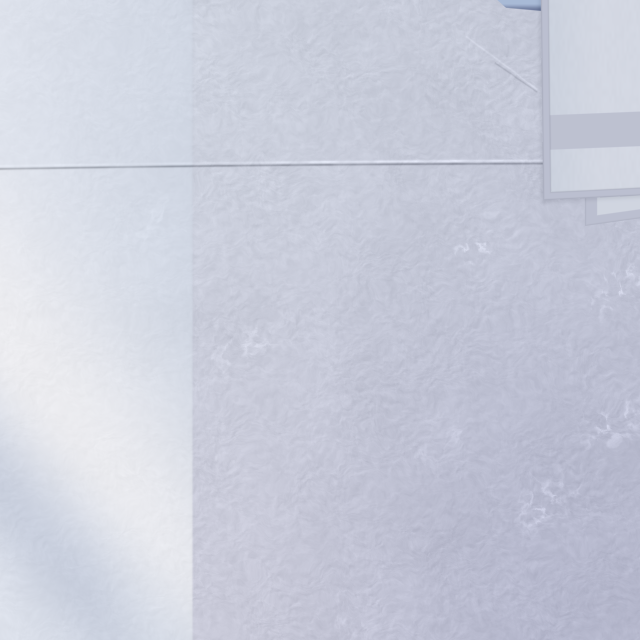
This texture is drawn by a three.js fragment shader. Its source:

```glsl
// Pale stone wall tiles in cool light: a bright panel on the left crossed by a
// soft diagonal beam, a thin grout seam, and a hanging cloth at the upper right.
// Built from colour gradients, distance functions and embossed value noise.
#define EDGE 0.0013
#define PANEL_X 0.301
#define SEAM_Y 0.736
#define BEAM_Y 0.46
#define BEAM_SLOPE 1.15
#define GRAIN 0.05
#define RELIEF 0.04
#define MOTTLE 0.045
#define VEIN 0.08

varying vec2 vUv;

float hash(vec2 p) {
  vec3 q = fract(vec3(p.xyx) * 0.1031);
  q += dot(q, q.yzx + 33.33);
  return fract((q.x + q.y) * q.z);
}

float noise(vec2 p) {
  vec2 i = floor(p), f = fract(p);
  f = f * f * (3.0 - 2.0 * f);
  return mix(mix(hash(i), hash(i + vec2(1.0, 0.0)), f.x),
             mix(hash(i + vec2(0.0, 1.0)), hash(i + vec2(1.0, 1.0)), f.x), f.y);
}

float fbm(vec2 p) {
  float sum = 0.0, amp = 0.5;
  for (int i = 0; i < 5; i++) {
    sum += amp * noise(p);
    p = mat2(1.6, 1.2, -1.2, 1.6) * p + 7.3;
    amp *= 0.5;
  }
  return sum;
}

float above(float d) { return smoothstep(-EDGE, EDGE, d); }
float bell(float d, float w) { return exp(-d * d / (w * w)); }

float segment(vec2 p, vec2 a, vec2 b) {
  vec2 v = b - a;
  return length(p - a - v * clamp(dot(p - a, v) / dot(v, v), 0.0, 1.0));
}

// Slanted soft patch in which pale flakes show.
float flakeArea(vec2 p, vec2 c, float r) {
  vec2 q = mat2(0.8, -0.6, 0.6, 0.8) * (p - c);
  return bell(length(q * vec2(0.8, 1.5)), r);
}

vec3 shadedPanel(vec2 p) {
  float t = (p.x - PANEL_X) / (1.0 - PANEL_X);
  vec3 low = mix(vec3(0.782, 0.786, 0.844), vec3(0.705, 0.715, 0.797), smoothstep(0.0, 0.85, t));
  vec3 high = mix(vec3(0.798, 0.818, 0.867), vec3(0.758, 0.773, 0.834), t);
  return mix(low, high, smoothstep(0.0, 0.95, p.y));
}

vec3 litPanel(vec2 p, float seam) {
  float t = p.x / PANEL_X;
  vec3 base = mix(vec3(0.868, 0.886, 0.924), vec3(0.81, 0.836, 0.886), t);
  float d = p.y - BEAM_Y + BEAM_SLOPE * p.x;
  float glow = d > 0.0 ? bell(d, 0.25) : bell(d, 0.13);
  glow *= (1.0 - 0.75 * above(seam)) * (1.0 - 0.25 * t * t);
  base = mix(base, vec3(0.925, 0.926, 0.94), glow);
  float shade = bell(d + 0.23, 0.10) * (1.0 - smoothstep(0.12, 0.27, p.x));
  return mix(base, vec3(0.765, 0.792, 0.853), 0.8 * shade);
}

vec3 stone(vec2 p, float seam) {
  float right = smoothstep(-0.0025, 0.0025, p.x - PANEL_X);
  vec3 col = mix(litPanel(p, seam), shadedPanel(p), right);
  float strength = mix(0.45, 1.0, right);
  float warp = fbm(p * 14.0);
  col += strength * MOTTLE * (fbm(p * 9.0 + warp) - 0.48);
  // Fine even grain, lightly embossed; its roughness comes and goes
  float rough = mix(0.5, 1.4, smoothstep(0.3, 0.65, warp));
  vec2 g = p * vec2(105.0, 125.0) + 5.0 * vec2(warp, fbm(p * 23.0 + 4.0));
  float height = fbm(g);
  col += strength * GRAIN * (height - 0.48);
  col += strength * rough * RELIEF * (height - fbm(g + vec2(0.3, -0.4)));
  // Short broken flakes, gathered in patches
  float ridge = abs(fbm(p * 40.0 + 2.0 * warp) - 0.48);
  float broken = smoothstep(0.35, 0.7, noise(p * 75.0 + 5.0 * warp));
  float area = flakeArea(p, vec2(0.96, 0.335), 0.045) + flakeArea(p, vec2(0.97, 0.55), 0.045)
             + flakeArea(p, vec2(0.85, 0.21), 0.045) + flakeArea(p, vec2(0.75, 0.62), 0.04)
             + 0.6 * flakeArea(p, vec2(0.39, 0.47), 0.06) + 0.6 * flakeArea(p, vec2(0.24, 0.655), 0.04)
             + 0.6 * flakeArea(p, vec2(0.69, 0.32), 0.04) + 0.6 * flakeArea(p, vec2(0.57, 0.04), 0.04);
  col += VEIN * bell(ridge, 0.075) * (0.15 + broken) * (area + 0.06) * strength;
  // Long scratch near the cloth
  vec2 q = p + 0.006 * (warp - 0.5);
  col += 0.045 * bell(segment(q, vec2(0.73, 0.943), vec2(0.84, 0.862)), 0.0016);
  col -= 0.08 * bell(segment(q, vec2(0.775, 0.902), vec2(0.84, 0.858)), 0.0015);
  // Panel edge and grout seam: dark groove, worn pale lip above it
  col -= 0.01 * bell(p.x - PANEL_X, 0.003);
  float wear = 0.6 + 0.8 * noise(vec2(p.x * 45.0, 3.0));
  col -= 0.18 * bell(seam, 0.0018) * mix(1.0, wear, 0.5);
  float lip = mix(0.025, 0.095, smoothstep(0.25, 0.6, p.x)) * wear;
  return col + lip * bell(seam - 0.0045, 0.002);
}

void main() {
  vec2 p = vUv;
  float seam = p.y - SEAM_Y - 0.0168 * p.x + 0.008 * p.x * p.x;
  vec3 col = stone(p, seam);
  vec3 hem = vec3(0.735, 0.75, 0.815);

  // Blue fold at the top edge
  float fold = above(p.y - 0.983 + 0.09 * (p.x - 0.845)) * above(p.y - 1.0 + 0.9 * (p.x - 0.777));
  col = mix(col, mix(vec3(0.43, 0.48, 0.61), vec3(0.66, 0.73, 0.84), smoothstep(0.984, 0.995, p.y)), fold);

  // Lower cloth layer with its outline
  float under = min(p.x - 0.914, p.y - 0.647 - 0.14 * (p.x - 0.914));
  float inner = above(min(under - 0.014, p.x - 0.933));
  vec3 layer = mix(hem, vec3(0.815, 0.835, 0.88), inner) - 0.05 * bell(under, 0.0018);
  col = mix(col, layer, above(under) * above(0.70 - p.y));

  // Upper cloth: contact shadow, hem, weave and woven band
  float left = p.x - 0.845 - 0.012 * (1.0 - p.y);
  float bottom = p.y - 0.687 - 0.05 * (p.x - 0.849);
  float d = min(left, bottom);
  col -= 0.05 * bell(min(d, 0.0), 0.005) * step(d, 0.0);
  vec3 cloth = mix(vec3(0.795, 0.82, 0.868), vec3(0.828, 0.845, 0.888), smoothstep(0.0, 0.1, left));
  cloth += 0.012 * (noise(p * vec2(260.0, 90.0)) - 0.5);
  float band = p.y - 0.793 - 0.04 * (p.x - 0.858);
  cloth = mix(cloth, vec3(0.74, 0.755, 0.817), above(0.027 - abs(band)));
  cloth = mix(hem, cloth, above(min(left - 0.012, bottom - 0.012)));
  cloth -= 0.08 * bell(d, 0.0018) + 0.05 * bell(d - 0.012, 0.0014);
  col = mix(col, cloth, above(d));

  gl_FragColor = vec4(clamp(col, 0.0, 1.0), 1.0);
}
```
